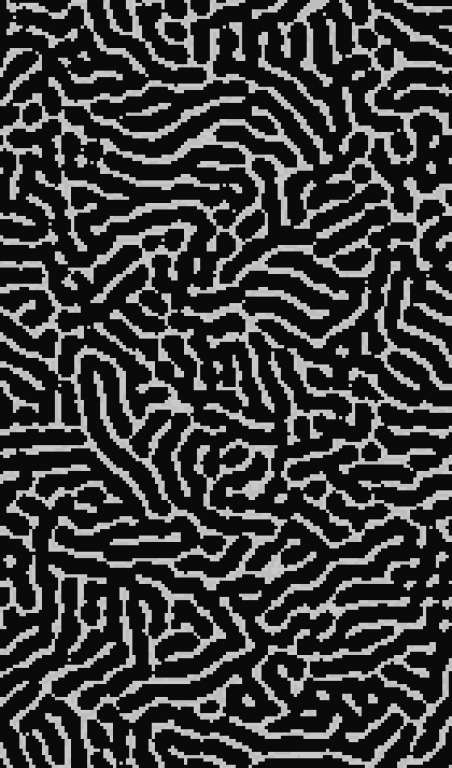
Write a Shadertoy shader that draws this pattern.

```glsl
// Draws a blocky labyrinth of pale, evenly wide, branching lines on near-black.

const float TAU = 6.2831853;
const float LINES_ACROSS = 20.0;    // line periods per canvas width
const float BLOCKS_ACROSS = 140.0;  // square blocks per canvas width
const vec3 DARK = vec3(0.04);
const vec3 CORE = vec3(0.74);
const vec3 RIM = vec3(0.79);

float hash(vec2 p, float seed) {
    return fract(sin(dot(p, vec2(127.1, 311.7)) + seed * 74.7) * 43758.5453);
}

float valueNoise(vec2 p, float seed) {
    vec2 i = floor(p);
    vec2 f = fract(p);
    f = f * f * (3.0 - 2.0 * f);
    float low = mix(hash(i, seed), hash(i + vec2(1.0, 0.0), seed), f.x);
    float high = mix(hash(i + vec2(0.0, 1.0), seed), hash(i + 1.0, seed), f.x);
    return mix(low, high, f.y);
}

// Sum of scattered wave packets: height in x, slope per radian in yz
vec3 wavePackets(vec2 p, float spacing, float spread) {
    vec2 home = floor(p / spacing);
    vec3 total = vec3(0.0);
    for (int y = -2; y <= 2; y++) {
        for (int x = -2; x <= 2; x++) {
            vec2 cell = home + vec2(x, y);
            vec2 jitter = vec2(hash(cell, 1.0), hash(cell, 2.0));
            vec2 d = p - (cell + jitter) * spacing;

            // Neighbouring packets share a slowly turning direction
            float angle = TAU * valueNoise(cell * 0.3, 3.0)
                        + 1.1 * (hash(cell, 4.0) - 0.5);
            vec2 dir = vec2(cos(angle), sin(angle));
            float phase = TAU * (dot(d, dir) + hash(cell, 5.0));
            float envelope = exp(-0.5 * dot(d, d) / (spread * spread));

            vec2 slope = -dir * sin(phase)
                       - d * cos(phase) / (spread * spread * TAU);
            total += envelope * vec3(cos(phase), slope);
        }
    }
    return total;
}

// Cosine of the local phase: 1 on ridges, whatever the wave amplitude
float ridge(vec2 p, float bias) {
    vec3 wave = wavePackets(p, 1.25, 1.0);
    wave.x += bias;  // joins more of the line ends
    return wave.x / max(length(wave), 1e-4);
}

// Flat colour of one block
vec3 blockColor(vec2 block, float lineEdge, float coreEdge) {
    vec2 p = (block + 0.5) * LINES_ACROSS / BLOCKS_ACROSS;
    float r = ridge(p, 0.25);
    return r < lineEdge ? DARK : (r < coreEdge ? RIM : CORE);
}

void mainImage(out vec4 fragColor, in vec2 fragCoord) {
    float pixel = BLOCKS_ACROSS / iResolution.x;
    vec2 p = fragCoord * pixel;

    // Blend the four blocks around the nearest corner over one pixel
    vec2 corner = floor(p + 0.5);
    vec2 cover = clamp((p - corner) / pixel + 0.5, 0.0, 1.0);
    vec3 color = vec3(0.0);
    for (int y = 0; y < 2; y++) {
        for (int x = 0; x < 2; x++) {
            vec2 side = vec2(x, y);
            vec2 weight = mix(1.0 - cover, cover, side);
            float share = weight.x * weight.y;
            if (share > 0.0) {
                color += share * blockColor(corner + side - 1.0, 0.71, 0.92);
            }
        }
    }
    fragColor = vec4(color, 1.0);
}
```
